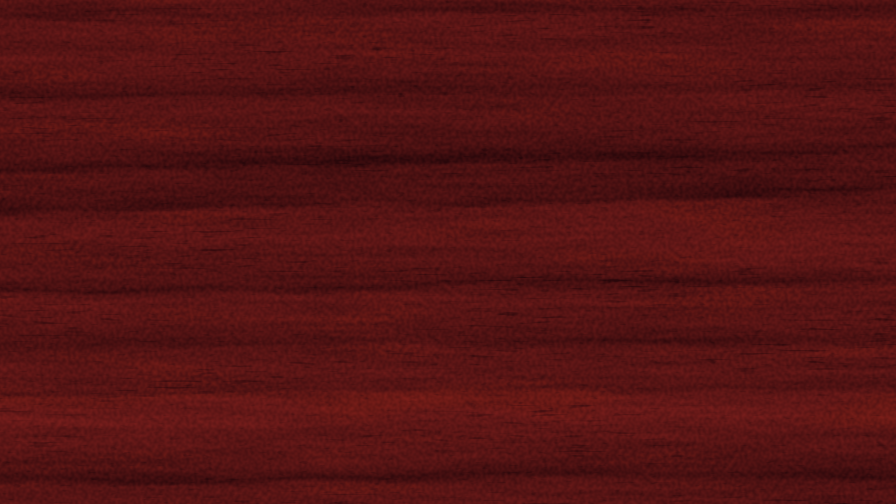
A Shadertoy shader for this texture:

```glsl
// Dark red mahogany board with nearly level grain.
// Growth rings darken slowly downwards and end at a crisp edge; stretched
// gradient noise adds streaks, short open pores and a fine matte speckle.

// Integer hash giving a unit gradient for a lattice corner
vec2 gradientAt(ivec2 cell) {
    uint h = uint(cell.x) * 1597334677u ^ uint(cell.y) * 3812015801u;
    h = (h ^ (h >> 16)) * 2246822519u;
    h = (h ^ (h >> 13)) * 3266489917u;
    float angle = float((h ^ (h >> 16)) & 65535u) / 65536.0 * 6.28318;
    return vec2(cos(angle), sin(angle));
}

float gradientNoise(vec2 p) {
    ivec2 cell = ivec2(floor(p));
    vec2 f = fract(p);
    vec2 u = f * f * f * (f * (f * 6.0 - 15.0) + 10.0);
    float a = dot(gradientAt(cell), f);
    float b = dot(gradientAt(cell + ivec2(1, 0)), f - vec2(1, 0));
    float c = dot(gradientAt(cell + ivec2(0, 1)), f - vec2(0, 1));
    float d = dot(gradientAt(cell + ivec2(1, 1)), f - vec2(1, 1));
    return mix(mix(a, b, u.x), mix(c, d, u.x), u.y);
}

// Summed darkness of the growth rings
float growthRings(vec2 p) {
    float shade = 0.0;
    float fuzz = 0.010 * gradientNoise(p * vec2(6.0, 60.0));
    for (int i = -1; i < 9; i++) {
        float k = float(i);
        float height = 1.0 - (k + 0.4 + 0.22 * sin(k * 2.2 - 1.89)) / 8.0;
        float tilt = 0.008 + 0.022 * exp(-(k - 2.5) * (k - 2.5));
        float wave = 0.014 * gradientNoise(vec2(p.x * 1.4, k * 7.3))
                   + 0.005 * gradientNoise(vec2(p.x * 4.5, k * 5.7));
        float d = p.y - height - tilt * (p.x - 0.9) - wave + fuzz;
        float strength = 0.42 + 0.13 * sin(k * 1.3 - 2.6);
        strength *= 1.0 + 0.8 * gradientNoise(vec2(p.x * 1.8, k * 3.7));
        float fade = 0.6 * exp(-max(d, 0.0) / 0.04) + 0.4 * exp(-max(d, 0.0) / 0.011);
        shade += strength * fade * smoothstep(-0.014, 0.004, d);
    }
    return shade;
}

// Short dark dashes gathered in patches, and scattered smaller flecks
float pores(vec2 p) {
    float patches = smoothstep(-0.15, 0.35, gradientNoise(p * vec2(1.6, 13.0) + 31.7));
    float dashes = smoothstep(0.20, 0.52, gradientNoise(p * vec2(15.0, 165.0) + 5.3));
    float flecks = smoothstep(0.28, 0.52, gradientNoise(p * vec2(42.0, 150.0) + 17.1));
    return patches * dashes + 0.5 * flecks;
}

// Fine tooth of the finish, turned off the axes to hide the lattice
float speckle(vec2 p) {
    vec2 q = mat2(0.8, 0.6, -0.6, 0.8) * p;
    return 0.40 * gradientNoise(q * 132.0 + 3.7)
         + 0.14 * gradientNoise(q.yx * 71.0 + 21.2);
}

void mainImage(out vec4 fragColor, in vec2 fragCoord) {
    vec2 p = fragCoord / iResolution.y;

    // Broad light and dark zones across the board
    float tone = 0.645;
    tone += 0.25 * exp(-pow((p.y - 0.17) / 0.05, 2.0));
    tone += 0.06 * exp(-pow((p.y - 0.50) / 0.08, 2.0));
    tone -= 0.12 * exp(-pow((p.y - 0.69) / 0.09, 2.0));

    // Streaks from wide to fine
    tone += 0.26 * gradientNoise(p * vec2(0.7, 9.0) + 2.4);
    tone += 0.24 * gradientNoise(p * vec2(1.6, 31.0) + 9.1);
    tone += 0.24 * gradientNoise(p * vec2(6.0, 95.0) + 14.6);

    tone -= growthRings(p);
    tone -= 0.40 * pores(p);
    tone += speckle(p);

    // Warmer glow in the lightest wood
    vec3 wood = mix(vec3(0.222, 0.044, 0.053), vec3(0.420, 0.101, 0.096), clamp(tone, -0.3, 1.3));
    float glow = smoothstep(0.0, 0.4, gradientNoise(p * vec2(3.0, 15.0) + 40.3));
    wood += vec3(0.018, 0.004, -0.008) * glow * smoothstep(0.4, 0.9, tone);
    fragColor = vec4(wood, 1.0);
}
```
